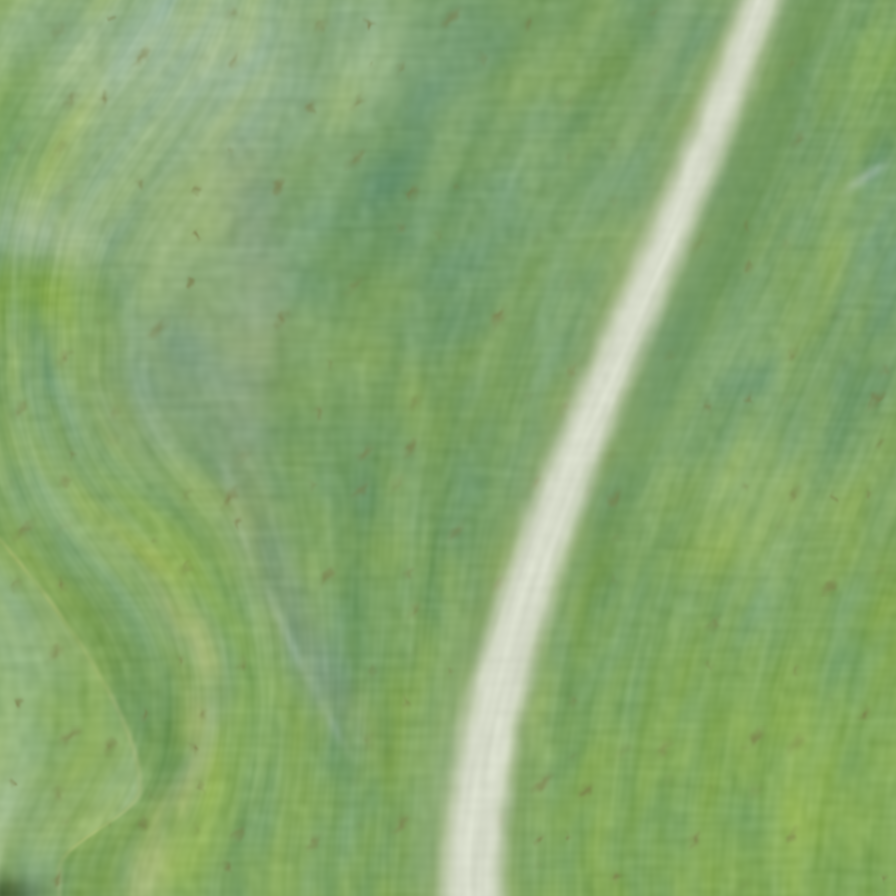
Reproduce this texture procedurally as a WebGL 1 fragment shader.

```glsl
precision highp float;
// A close view of a green leaf: a pale curved midrib, fibres that lean with
// the rib and with a soft fold at the left, and scattered faint brown flecks.
// Stretched gradient noise follows the grain; ribbons and blobs set the tones.
uniform vec2 u_resolution;

const vec3 LEAF     = vec3(0.47, 0.62, 0.41);
const vec3 DEEP     = vec3(0.43, 0.58, 0.34);
const vec3 LIME     = vec3(0.52, 0.67, 0.33);
const vec3 FRESH    = vec3(0.56, 0.69, 0.45);
const vec3 MIST     = vec3(0.65, 0.74, 0.60);
const vec3 GREY     = vec3(0.55, 0.64, 0.49);
const vec3 STRAW    = vec3(0.65, 0.72, 0.48);
const vec3 HALO     = vec3(0.62, 0.68, 0.48);
const vec3 RIB      = vec3(0.84, 0.86, 0.79);
const vec3 FLECK    = vec3(0.47, 0.46, 0.28);
const float FIBRE_GAIN  = 0.085;
const float MOTTLE_GAIN = 0.11;
const float WEAVE_GAIN  = 0.030;
const float FLECK_GRID  = 21.0;
const float FLECK_SHARE = 0.45;

vec2 hash2(vec2 p) {
  vec2 q = vec2(dot(p, vec2(127.1, 311.7)), dot(p, vec2(269.5, 183.3)));
  return fract(sin(q) * 43758.5);
}

float corner(vec2 cell, vec2 offset) {
  return dot(hash2(cell) * 2.0 - 1.0, offset);
}

float gradientNoise(vec2 p) {
  vec2 i = floor(p), f = fract(p);
  vec2 u = f * f * f * (f * (f * 6.0 - 15.0) + 10.0);
  vec2 e = vec2(1.0, 0.0);
  float low = mix(corner(i, f), corner(i + e.xy, f - e.xy), u.x);
  float high = mix(corner(i + e.yx, f - e.yx), corner(i + e.xx, f - e.xx), u.x);
  return mix(low, high, u.y);
}

// Soft falloffs: across a ribbon, and around an elliptical patch
float ribbon(float d, float width) { return exp(-d * d / (width * width)); }
float blob(vec2 p, vec2 centre, vec2 radius) {
  vec2 q = (p - centre) / radius;
  return exp(-dot(q, q));
}
float span(float y, float a, float b, float soft) {
  return smoothstep(a - soft, a + soft, y) * (1.0 - smoothstep(b - soft, b + soft, y));
}

// Horizontal positions of the main curves at height y
float ribX(float y) { return 0.527 + y * (0.006 + y * (0.616 - 0.3 * y)); }
float foldX(float y) {
  return 0.18 + 0.07 * smoothstep(0.0, 0.2, y) - 0.19 * smoothstep(0.22, 0.6, y)
       + 0.22 * smoothstep(0.65, 1.1, y);
}
float edgeX(float y) {
  return 0.156 - 1.13 * pow(max(y - 0.13, 0.0), 1.5) - 0.09 * (1.0 - smoothstep(0.03, 0.12, y));
}
float creaseX(float y) {
  return 0.255 + 0.025 * ribbon(y - 0.67, 0.1) + 0.135 * pow(max(0.48 - y, 0.0) / 0.315, 1.3);
}

// Grain coordinate: x straightened along the fold and along the rib
float grainCoord(vec2 p) {
  return p.x - (foldX(p.y) - 0.18) * ribbon(p.x - 0.13, 0.18)
       - (ribX(p.y) - 0.62) * smoothstep(0.2, 0.85, p.x);
}

vec3 broadTones(vec2 p, float wobble) {
  float low = 1.0 - smoothstep(0.05, 0.65, p.y);
  vec3 c = mix(LEAF, LIME, low * mix(0.45, 0.70, smoothstep(0.5, 0.75, p.x)));
  c = mix(c, FRESH, 0.50 * (1.0 - smoothstep(0.1, 0.42, p.x)));
  vec2 q = p + 0.07 * wobble;
  c = mix(c, MIST, 0.75 * blob(q, vec2(0.23, 0.94), vec2(0.22, 0.10)));
  c = mix(c, MIST, 0.90 * blob(q, vec2(0.07, 0.77), vec2(0.07, 0.05)));
  c = mix(c, MIST, 0.55 * blob(q, vec2(0.22, 0.79), vec2(0.09, 0.13)));
  c = mix(c, LIME, 0.50 * blob(q, vec2(0.0, 0.85), vec2(0.07, 0.06)));
  c = mix(c, LIME, 0.70 * blob(q, vec2(0.05, 0.67), vec2(0.08, 0.05)));
  c = mix(c, GREY, 0.60 * blob(q, vec2(0.20, 0.58), vec2(0.08, 0.12)));
  c = mix(c, FRESH, 0.75 * blob(q, vec2(0.83, 0.43), vec2(0.13, 0.11)));
  c = mix(c, LIME, 0.55 * blob(q, vec2(0.90, 0.16), vec2(0.13, 0.16)));
  c = mix(c, LIME, 0.65 * blob(q, vec2(0.98, 0.92), vec2(0.06, 0.06)));
  float lane = p.x - 0.85 - 0.68 * (p.y - 0.62);
  c = mix(c, FRESH, 0.85 * ribbon(lane + 0.02 * wobble, 0.045) * span(p.y, 0.58, 0.80, 0.03));
  vec2 glint = vec2(p.x - 0.967, p.y - 0.803 - 0.6 * (p.x - 0.967));
  return mix(c, MIST, 0.9 * blob(glint, vec2(0.0), vec2(0.022, 0.008)));
}

vec3 leftFolds(vec3 c, vec2 p, float wobble) {
  float edge = p.x - edgeX(p.y), crease = p.x - creaseX(p.y);
  float fold = p.x - foldX(p.y) + 0.012 * wobble;
  float inside = smoothstep(-0.008, 0.008, edge);
  float low = 1.0 - smoothstep(0.38, 0.56, p.y);
  float broken = clamp(0.8 + 1.6 * gradientNoise(p * vec2(30.0, 16.0)), 0.0, 1.0);
  c = mix(c, mix(FRESH, MIST, 0.2 + wobble), (1.0 - inside) * low * 0.75);
  c = mix(c, mix(DEEP, LIME, 0.3), inside * low * 0.85 * ribbon(edge - 0.035, 0.04));
  c = mix(c, LIME, 0.6 * low * ribbon(fold - 0.02, 0.03));
  c = mix(c, STRAW, 0.85 * broken * ribbon(fold + 0.02, 0.026) * (1.0 - smoothstep(0.3, 0.45, p.y)));
  c = mix(c, STRAW, 0.55 * broken * ribbon(edge, 0.004) * low);
  c = mix(c, GREY, 0.70 * ribbon(crease - 0.012, 0.033) * span(p.y, 0.18, 0.85, 0.07));
  c = mix(c, MIST, 0.55 * broken * ribbon(crease + 0.004, 0.007) * span(p.y, 0.17, 0.48, 0.03));
  return mix(c, DEEP * 0.6, 0.8 * blob(p, vec2(0.0), vec2(0.045, 0.022)));
}

float flecks(vec2 p) {
  vec2 g = p * FLECK_GRID, cell = floor(g);
  vec2 place = 0.25 + 0.5 * hash2(cell), trait = hash2(cell + 41.0);
  vec2 d = fract(g) - place;
  d.x -= (trait.y - 0.3) * d.y;
  d += 0.16 * vec2(gradientNoise(p * 95.0), gradientNoise(p * 95.0 + 17.0));
  float size = mix(0.07, 0.16, trait.y);
  float strength = 1.0 - trait.x / FLECK_SHARE;
  return max(strength, 0.0) * exp(-dot(d * d, vec2(1.3, 0.7)) / (size * size));
}

void main() {
  vec2 p = gl_FragCoord.xy / u_resolution;
  float grain = grainCoord(p), ribD = p.x - ribX(p.y);
  float wobble = gradientNoise(p * 6.0 + 3.0);
  vec3 c = leftFolds(broadTones(p, wobble), p, wobble);

  // Short fibres at three widths, yellow to blue mottling, a faint cross weave
  float fibre = gradientNoise(vec2(grain * 24.0, p.y * 3.5))
              + 0.65 * gradientNoise(vec2(grain * 58.0, p.y * 8.0))
              + 0.40 * gradientNoise(vec2(grain * 130.0, p.y * 18.0));
  float mottle = gradientNoise(vec2(grain * 14.0, p.y * 6.0) + 9.0)
               + 0.6 * gradientNoise(vec2(grain * 36.0, p.y * 17.0) + 5.0);
  float weave = gradientNoise(vec2(p.x * 14.0, p.y * 120.0)) + 1.3 * gradientNoise(p * vec2(75.0, 55.0));
  c += FIBRE_GAIN * fibre * vec3(1.0, 0.8, 1.0) + WEAVE_GAIN * weave;
  c += MOTTLE_GAIN * mottle * vec3(0.6, 0.35, -0.6);
  c = mix(c, FLECK, 0.6 * flecks(p));

  // Cool strip, shaded side, olive halo and pale core of the rib
  c = mix(c, MIST, 0.4 * ribbon(ribD + 0.085, 0.022) * smoothstep(0.65, 1.0, p.y));
  c = mix(c, DEEP, 0.5 * ribbon(ribD - 0.06, 0.035) * smoothstep(0.2, 0.7, p.y));
  float halfWidth = 0.036 - 0.014 * p.y;
  c = mix(c, HALO, 0.75 * ribbon(ribD + 0.006, halfWidth * 1.45));
  float ragged = abs(ribD) + 0.006 * gradientNoise(p * vec2(40.0, 24.0));
  float core = 1.0 - smoothstep(halfWidth - 0.021, halfWidth + 0.014, ragged);
  vec3 ribTone = RIB + 0.05 * gradientNoise(vec2(ribD * 110.0, p.y * 9.0)) + 0.6 * WEAVE_GAIN * weave;
  gl_FragColor = vec4(mix(c, ribTone, core), 1.0);
}
```
